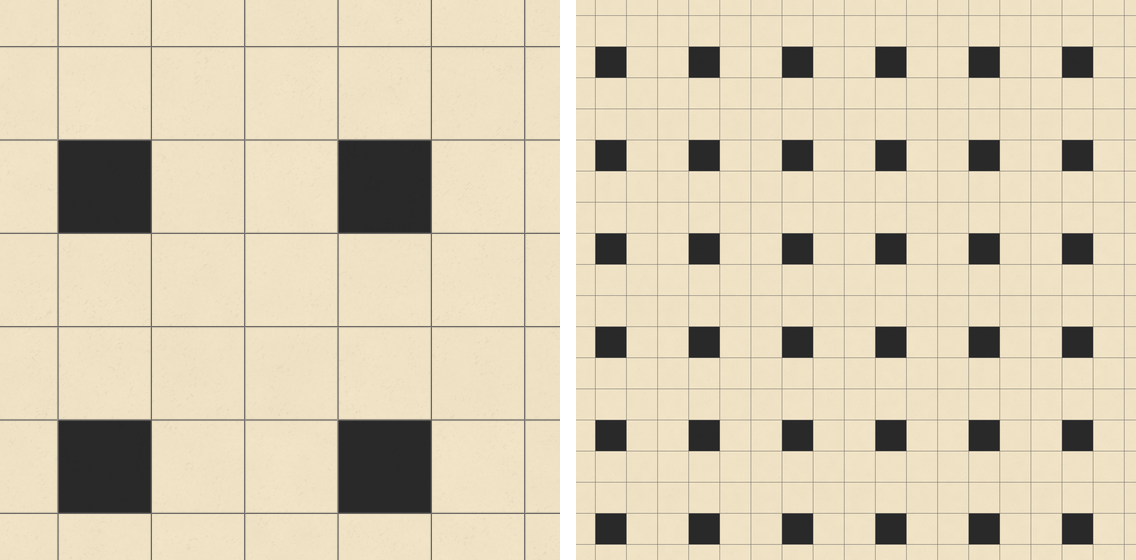
Left, the tile; right, the same tile 3 across and 3 down.
Write a Shadertoy shader that draws this pattern.

```glsl
// Cream square floor tiles with thin grey joints and a dark tile at every third column and row.

float hash(vec2 p) {
    vec3 q = fract(p.xyx * vec3(0.1031, 0.1030, 0.0973));
    q += dot(q, q.yzx + 33.33);
    return fract((q.x + q.y) * q.z);
}

// Value noise that wraps after a whole number of lattice cells
float wrapNoise(vec2 p, vec2 period) {
    vec2 i = floor(p), f = fract(p);
    f = f * f * (3.0 - 2.0 * f);
    vec2 a = mod(i, period), b = mod(i + 1.0, period);
    return mix(mix(hash(a), hash(vec2(b.x, a.y)), f.x),
               mix(hash(vec2(a.x, b.y)), hash(b), f.x), f.y);
}

// Share of a pixel covered by a line of the given half width
float lineCoverage(float dist, float halfWidth, float pixel) {
    float overlap = min(dist + 0.5 * pixel, halfWidth) - max(dist - 0.5 * pixel, -halfWidth);
    return clamp(overlap / pixel, 0.0, 1.0);
}

void mainImage(out vec4 fragColor, in vec2 fragCoord) {
    vec2 uv = fragCoord / iResolution.xy;
    vec2 grid = uv * 6.0 - vec2(0.622, 0.5);
    vec2 tile = mod(floor(grid), 6.0);
    vec2 pixel = 6.0 / iResolution.xy;

    // Tile colour: dark where both indices are multiples of three
    vec2 third = mod(tile, 3.0);
    bool isDark = third.x + third.y < 0.5;
    vec3 color = isDark ? vec3(0.16) : vec3(0.94, 0.888, 0.772);

    // Slight tone shift per tile and soft mottling
    float tone = 1.0 + 0.006 * (hash(tile + 7.0) - 0.5);
    tone += 0.010 * (wrapNoise(uv * 24.0, vec2(24.0)) - 0.5);
    tone += 0.012 * (wrapNoise(uv * 256.0, vec2(256.0)) - 0.5);

    // Sparse diagonal flecks, gathered in loose patches
    vec2 slanted = vec2(uv.x + uv.y, uv.y - uv.x) * vec2(160.0, 320.0);
    float fleck = smoothstep(0.72, 0.95, wrapNoise(slanted, vec2(160.0, 320.0)));
    float patchiness = wrapNoise(uv * 40.0 + 0.5, vec2(40.0));
    tone -= 0.045 * fleck * patchiness;
    color *= tone;

    // Joints
    vec2 dist = abs(fract(grid + 0.5) - 0.5);
    float joint = max(lineCoverage(dist.x, 0.0068, pixel.x),
                      lineCoverage(dist.y, 0.0068, pixel.y));
    color = mix(color, vec3(0.41, 0.40, 0.39), joint);

    fragColor = vec4(color, 1.0);
}
```
